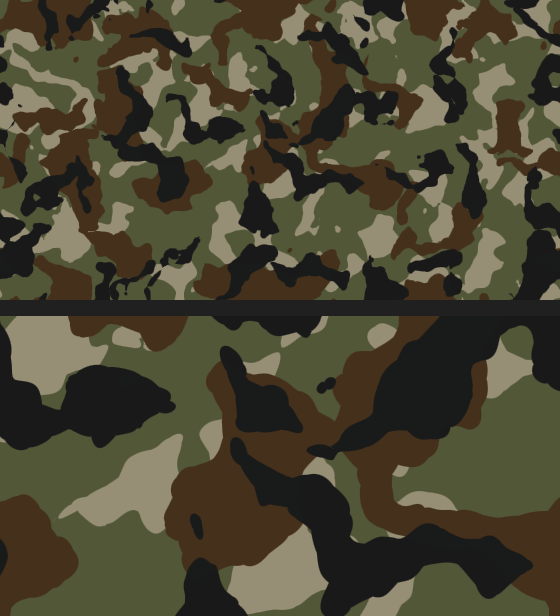
Top, the full canvas; bottom, a detail of the centre.
Give the GLSL for this pattern, as a WebGL 2 fragment shader.

```glsl
#version 300 es
precision highp float;
// Four-colour woodland camouflage that tiles on both axes.
// Tan patches are thresholded gradient noise; brown blobs and black strokes
// are bent, tapered capsules on jittered grids, all warped and scalloped.

uniform vec2 u_resolution;
out vec4 fragColor;

const vec3 GREEN = vec3(0.32, 0.34, 0.22);
const vec3 TAN   = vec3(0.59, 0.56, 0.46);
const vec3 BROWN = vec3(0.27, 0.19, 0.11);
const vec3 BLACK = vec3(0.10, 0.10, 0.10);

const ivec2 TILE = ivec2(13, 7);         // canvas size in pattern units
const ivec2 BROWN_GRID = ivec2(6, 4);    // one blob per cell
const ivec2 BLACK_GRID = ivec2(8, 4);    // one stroke per cell
const vec2 BROWN_LENGTH = vec2(0.20, 0.95);  // half length, least and most
const vec2 BROWN_RADIUS = vec2(0.22, 0.48);
const vec2 BLACK_LENGTH = vec2(0.30, 0.90);
const vec2 BLACK_RADIUS = vec2(0.09, 0.29);
const float TAN_LEVEL = 0.09;            // higher gives less tan
const float TAN_SCALE = 1.4;             // noise value to rough distance
const float JITTER = 0.8;
const float LEAN = -0.3;                 // mean stroke angle
const float SPREAD = 1.4;                // angle variation
const float BEND = 0.35;
const float TAPER = 0.45;
const float WARP_COARSE = 0.7;
const float WARP_FINE = 0.25;
const float RAGGED = 0.2;                // irregular edge height
const float SCALLOP = 0.09;              // round edge lump height
const int LUMP_FREQ = 5;
const float LUMP_MEAN = 0.21;            // mean squared cell distance
const float MAX_DISTANCE = 0.3;
const float TAU = 6.28319;

vec3 hash3(ivec2 cell, int seed) {
    uvec3 v = uvec3(ivec3(cell, seed)) * 1664525u + 1013904223u;
    v.x += v.y * v.z; v.y += v.z * v.x; v.z += v.x * v.y;
    v ^= v >> 16u;
    v.x += v.y * v.z; v.y += v.z * v.x; v.z += v.x * v.y;
    return vec3(v >> 8u) / 16777216.0;
}

ivec2 wrapCell(vec2 cell, ivec2 period) {
    return (ivec2(cell) + 2 * period) % period;
}

float gradientNoise(vec2 p, int freq, int seed) {
    p *= float(freq);
    vec2 cell = floor(p), f = p - cell;
    vec2 fade = f * f * f * (f * (f * 6.0 - 15.0) + 10.0);
    float total = 0.0;
    for (int i = 0; i < 4; i++) {
        vec2 corner = vec2(i & 1, i >> 1);
        float angle = TAU * hash3(wrapCell(cell + corner, TILE * freq), seed).x;
        vec2 weight = mix(1.0 - fade, fade, corner);
        total += weight.x * weight.y * dot(vec2(cos(angle), sin(angle)), f - corner);
    }
    return total;
}

vec2 warp(vec2 p, int seed) {
    vec2 coarse = vec2(gradientNoise(p, 1, seed), gradientNoise(p, 1, seed + 1));
    vec2 fine = vec2(gradientNoise(p, 2, seed + 2), gradientNoise(p, 2, seed + 3));
    return p + WARP_COARSE * coarse + WARP_FINE * fine;
}

// Edge offset: ragged noise plus round lumps that meet in inward cusps.
float edgeRelief(vec2 p, int seed) {
    vec2 q = p * float(LUMP_FREQ), base = floor(q);
    float nearest = 4.0;
    for (int y = -1; y <= 1; y++)
    for (int x = -1; x <= 1; x++) {
        vec2 cell = base + vec2(x, y);
        vec2 d = q - cell - hash3(wrapCell(cell, TILE * LUMP_FREQ), seed).xy;
        nearest = min(nearest, dot(d, d));
    }
    return SCALLOP * (nearest - LUMP_MEAN) + RAGGED * gradientNoise(p, 3, seed + 1);
}

// Approximate distance to the nearest bent, tapered capsule.
float strokes(vec2 p, ivec2 grid, vec2 lengths, vec2 radii, int seed) {
    vec2 cellSize = vec2(TILE) / vec2(grid);
    vec2 base = floor(p / cellSize);
    float nearest = MAX_DISTANCE;
    for (int y = -1; y <= 1; y++)
    for (int x = -1; x <= 1; x++) {
        vec2 cell = base + vec2(x, y);
        ivec2 id = wrapCell(cell, grid);
        vec3 place = hash3(id, seed), shape = hash3(id, seed + 1);
        vec2 d = p - (cell + 0.5 + JITTER * (place.xy - 0.5)) * cellSize;
        float angle = LEAN + SPREAD * (2.0 * place.z - 1.0);
        vec2 dir = vec2(cos(angle), sin(angle));
        float along = dot(d, dir);
        float across = dot(d, vec2(-dir.y, dir.x));
        across += BEND * (2.0 * shape.z - 1.0) * along * along;
        float halfLength = mix(lengths.x, lengths.y, shape.x);
        float onAxis = clamp(along, -halfLength, halfLength);
        float radius = mix(radii.x, radii.y, shape.y) * (1.0 + TAPER * onAxis / halfLength);
        nearest = min(nearest, length(vec2(along - onAxis, across)) - radius);
    }
    return nearest;
}

float coverage(float d) {
    return clamp(0.5 - d / max(fwidth(d), 0.0001), 0.0, 1.0);
}

void main() {
    vec2 p = gl_FragCoord.xy / u_resolution * vec2(TILE);

    vec2 q = warp(p, 10);
    float patches = gradientNoise(q, 1, 14) + 0.4 * gradientNoise(q, 2, 15);
    float tanEdge = (TAN_LEVEL - patches) * TAN_SCALE + edgeRelief(p, 16);
    float brownEdge = strokes(warp(p, 20), BROWN_GRID, BROWN_LENGTH, BROWN_RADIUS, 24)
                    + edgeRelief(p, 26);
    float blackEdge = strokes(warp(p, 30), BLACK_GRID, BLACK_LENGTH, BLACK_RADIUS, 34)
                    + edgeRelief(p, 36);

    // Layers, back to front.
    vec3 color = mix(GREEN, TAN, coverage(tanEdge));
    color = mix(color, BROWN, coverage(brownEdge));
    color = mix(color, BLACK, coverage(blackEdge));
    fragColor = vec4(color, 1.0);
}
```
